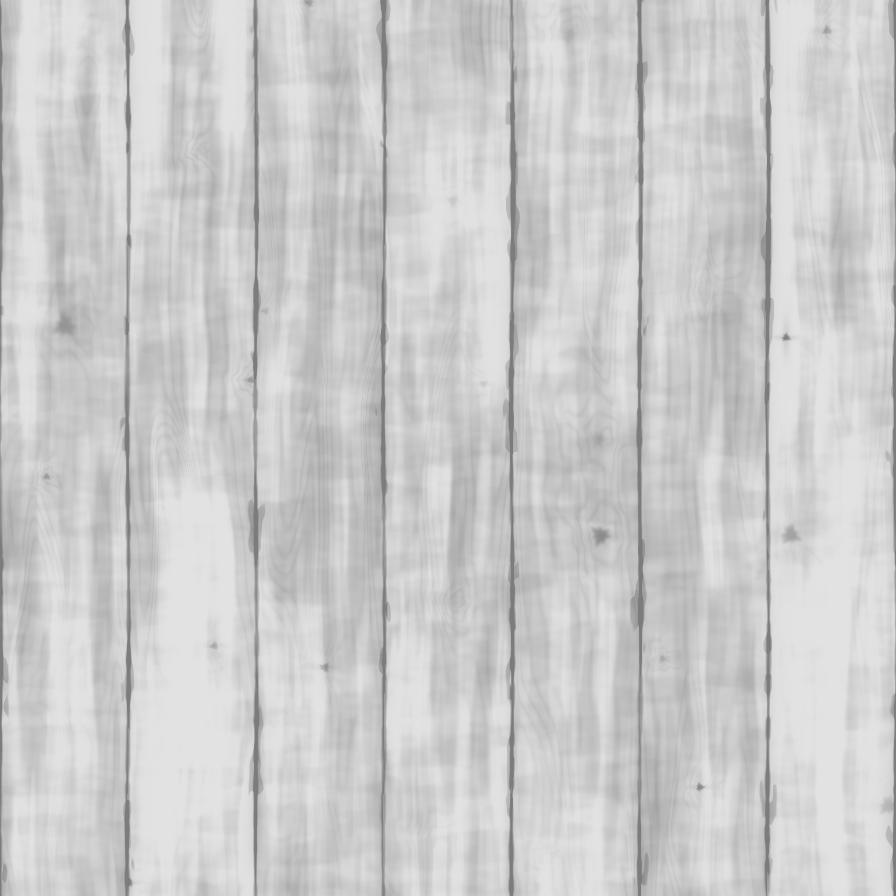
Write a Shadertoy shader that draws this texture.

```glsl
// Seven upright whitewashed planks with dark ragged seams, streaks and knots.
// Stretched soft cellular noise gives streaks and mottling; sines of a warped
// field give the grain lines; hashed loops scatter the knots on each plank.

const float PLANKS = 7.0;
const float TAU = 6.28318;
const vec3 PAINT = vec3(0.887);
const float PLANK_SHADE[7] = float[7](0.085, 0.026, 0.085, 0.062, 0.048, 0.092, 0.028);

vec3 hash3(vec2 p) {
    vec3 q = fract(p.xyx * vec3(0.1031, 0.1030, 0.0973));
    q += dot(q, q.yxz + 33.33);
    return fract((q.xxy + q.yzz) * q.zyx);
}

// Cellular noise: random cell shades blended by distance to jittered centres.
float softCells(vec2 p) {
    vec2 cell = floor(p);
    float total = 0.0, weights = 0.0;
    for (int j = -1; j <= 1; j++) {
        for (int i = -1; i <= 1; i++) {
            vec2 c = cell + vec2(i, j);
            vec3 h = hash3(c);
            vec2 r = c + h.xy - p;
            float w = exp(-6.0 * dot(r, r));
            total += w * h.z;
            weights += w;
        }
    }
    return total / weights;
}

// Signed cellular noise at a given stretch, shifted for each plank.
float layer(vec2 p, vec2 scale, float seed) {
    return softCells(p * scale + vec2(seed * 37.0 + 11.0, seed * 17.0 + 5.0)) - 0.5;
}

// Knots on one plank: x is darkness, y is how far the grain bends around them.
vec2 knots(vec2 p, float seed) {
    vec2 result = vec2(0.0);
    for (int k = 0; k < 4; k++) {
        vec3 h = hash3(vec2(seed * 7.0 + 3.0, float(k) * 5.0 + 1.0));
        vec2 centre = vec2(h.x / PLANKS, (float(k) + h.y) / 4.0);
        vec2 r = p - centre;
        float size = mix(0.004, 0.014, h.z * h.z);
        float strength = fract(h.z * 7.0);
        strength *= strength;
        float angle = atan(r.y, r.x);
        float ragged = 1.0 + 0.2 * sin(3.0 * angle + seed) + 0.12 * sin(7.0 * angle + 9.0 * h.x);
        float radius = length(r) * ragged / size;
        float core = 1.0 - smoothstep(0.4, 1.15, radius);
        vec2 tall = r / (size * vec2(0.9, 4.5));
        vec2 wide = r / (size * vec2(3.0, 0.6));
        float smear = exp(-dot(tall, tall)) + exp(-dot(wide, wide));
        result.x += strength * (0.27 * core + 0.09 * smear);
        result.y += exp(-radius * radius / 12.0);
    }
    return result;
}

// Fine contour lines following a warped field along the plank.
float grainLines(vec2 p, float bend, float seed) {
    float field = 55.0 * p.x + 7.0 * layer(p, vec2(24.0, 3.5), seed) + 2.0 * bend;
    float wave = 0.5 + 0.5 * sin(TAU * field + 0.6 * sin(60.0 * p.y));
    return wave * wave * wave;
}

// Ragged dark gap, soft grime beside it and occasional blotchy stains.
float seamShade(float gap, vec2 uv, float seam) {
    float rough = softCells(vec2(seam * 9.0 + 2.0, uv.y * 55.0));
    float wear = softCells(vec2(seam * 5.0 + 60.0, uv.y * 9.0));
    float width = 0.0012 + 0.0016 * rough;
    float line = 1.0 - smoothstep(0.3 * width, 1.7 * width, gap);
    float grime = exp(-gap / 0.006) * wear;
    float blotch = softCells(uv * vec2(110.0, 45.0)) + 0.5 * wear - 45.0 * gap;
    float stain = smoothstep(0.83, 0.95, blotch);
    return line * (0.17 + 0.2 * wear) + 0.1 * grime + 0.12 * stain;
}

void mainImage(out vec4 fragColor, in vec2 fragCoord) {
    vec2 uv = fragCoord / iResolution.xy;

    // Plank index and position within the plank, in canvas units.
    float across = uv.x * PLANKS + 0.006 * sin(TAU * uv.y * 2.0 + 1.0);
    float id = clamp(floor(across), 0.0, PLANKS - 1.0);
    float seam = floor(across + 0.5);
    float gap = abs(across - seam) / PLANKS;
    vec2 p = vec2((across - id) / PLANKS, uv.y);

    // Gently wavering streaks, with faint saw marks running across.
    vec2 knot = knots(p, id);
    vec2 q = p;
    q.x += 0.003 * sin(9.0 * p.y + 2.0 * id) + 0.0012 * sin(31.0 * p.y + 5.0 * id);
    float broad = layer(q, vec2(16.0, 4.0), id);
    float streak = layer(q, vec2(55.0, 6.0), id + 10.0);
    float fine = layer(q, vec2(170.0, 14.0), id + 20.0);
    float mottle = layer(p, vec2(17.0, 55.0), id + 30.0);
    float weave = layer(p, vec2(60.0, 130.0), id + 40.0);

    float shade = PLANK_SHADE[int(id)];
    shade += 0.14 * broad + 0.14 * streak + 0.06 * fine + 0.065 * mottle + 0.03 * weave;
    shade += 0.028 * (grainLines(q, knot.y, id) - 0.3) * (0.8 + broad);

    // Bare paint sets the lightest tone; knots and seams darken it.
    shade = 0.5 * (shade + sqrt(shade * shade + 0.0003));
    shade += knot.x + seamShade(gap, uv, seam);
    fragColor = vec4(PAINT - min(shade, 0.4), 1.0);
}
```
